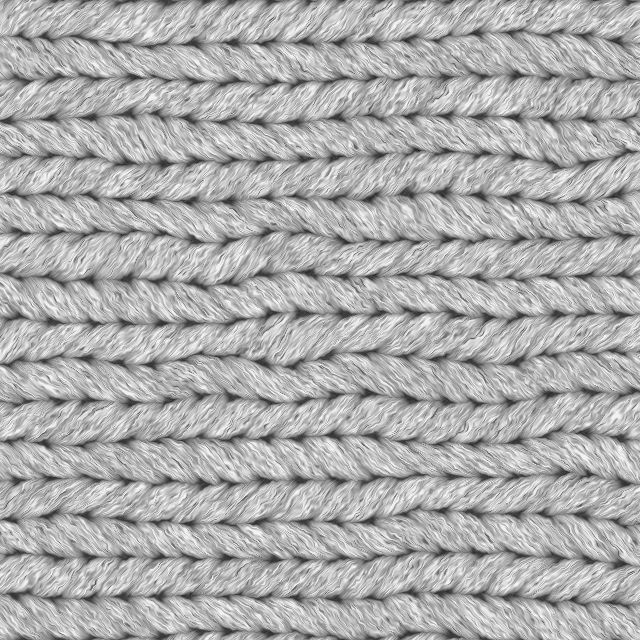
Reproduce this texture procedurally as a Shadertoy shader.

```glsl
// Chunky grey knit: 16 rows of 18 plump, slanted strands whose lean flips on each row.
// Every strand is a sheared height bump; the highest one wins, and its height
// sets the shade. Stretched noise laid along each strand gives the wool fibres.

float hash(vec2 p) {
    vec3 q = fract(vec3(p.xyx) * 0.1031);
    q += dot(q, q.yzx + 33.33);
    return fract((q.x + q.y) * q.z);
}

float noise(vec2 p) {
    vec2 cell = floor(p), f = fract(p);
    f = f * f * (3.0 - 2.0 * f);
    return mix(mix(hash(cell), hash(cell + vec2(1, 0)), f.x),
               mix(hash(cell + vec2(0, 1)), hash(cell + vec2(1, 1)), f.x), f.y);
}

// Uneven border between strand i - 1 and strand i of a row
float strandEdge(float i, float row) {
    return i + 0.5 * (hash(vec2(mod(i, 18.0), mod(row, 16.0)) + 7.0) - 0.5);
}

// Returns height, position across the strand, position along it, and a strand seed
vec4 knit(vec2 p) {
    vec4 best = vec4(-9.0, 0.0, 0.0, 0.0);
    float baseRow = floor(p.y);
    for (float r = -1.0; r <= 1.0; r++) {
        float row = baseRow + r;
        float v = p.y - row - 0.5;
        float side = mod(row, 2.0) < 0.5 ? 1.0 : -1.0;
        float lean = 0.7 + 0.6 * noise(vec2(p.x * 0.45, row * 5.3 + 40.0));
        float x = p.x + side * lean * (v + 0.9 * v * v * v);
        for (float k = -1.0; k <= 1.0; k++) {
            float i = floor(x) + k;
            float left = strandEdge(i, row), right = strandEdge(i + 1.0, row);
            float s = x - 0.5 * (left + right);
            float a = 2.0 * s / (right - left);
            float seed = hash(vec2(i, row) + 91.0);
            float b = abs(v) * (1.93 + 0.14 * seed);
            float h = 1.0 - 0.72 * a * a - 0.95 * b * b * b;
            if (h > best.x) best = vec4(h, s, v, seed);
        }
    }
    return best;
}

void mainImage(out vec4 fragColor, in vec2 fragCoord) {
    vec2 p = fragCoord / iResolution.xy * vec2(18.0, 16.0) - vec2(0.0, 0.04);

    // Rows sag and swell, and strand outlines are slightly fuzzy
    p.y += 0.42 * (noise(p * vec2(0.5, 0.6) + 20.0) - 0.5);
    p += 0.05 * (vec2(noise(p * 9.0), noise(p * 9.0 + 60.0)) - 0.5);

    vec4 strand = knit(p);
    float h = strand.x;

    // Soft body shade, darkest in the notches between rows
    float shade = mix(0.23, 0.60, smoothstep(-0.35, 0.22, h));
    shade += 0.17 * smoothstep(0.12, 0.62, h);
    shade += 0.04 * (strand.w - 0.5);

    // Twisted fibres: fine pale and dark streaks plus sparse deep flecks
    vec2 fibre = strand.yz + strand.w * vec2(17.0, 29.0);
    fibre.x += 0.12 * noise(fibre * 5.0);
    float fine = noise(fibre * vec2(25.0, 9.0) + 100.0);
    float coarse = noise(fibre * vec2(15.0, 6.0) + 300.0);
    float fleck = noise(fibre * vec2(20.0, 5.0) + 500.0);
    float body = smoothstep(-0.1, 0.6, h);
    shade += mix(0.10, 0.36, body) * (fine - 0.5);
    shade += mix(0.06, 0.18, body) * (coarse - 0.5);
    shade -= 0.24 * body * smoothstep(0.72, 0.95, fleck);

    fragColor = vec4(vec3(clamp(shade, 0.08, 0.95)), 1.0);
}
```
